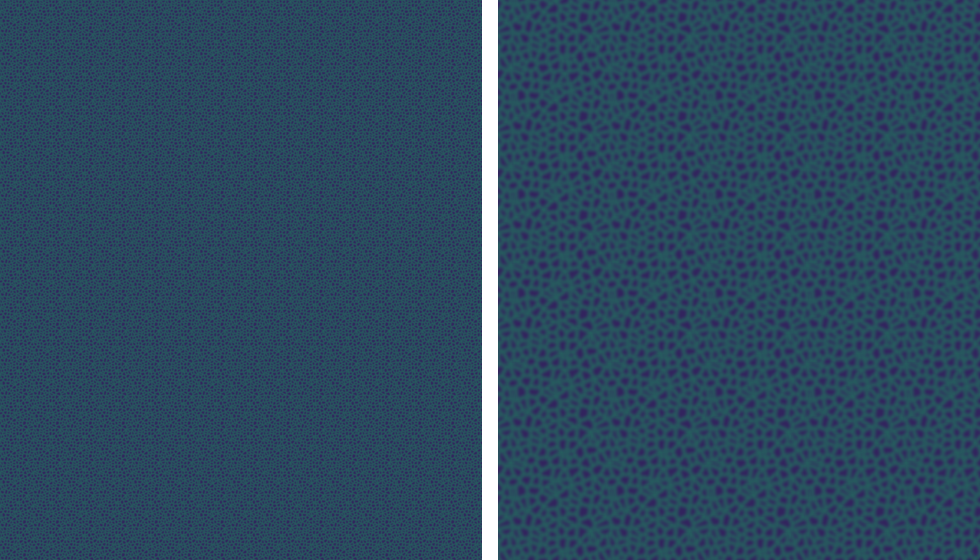
Left: the whole. Right: its middle third, enlarged.
Write a Shadertoy shader that draws this texture.

```glsl
// Fine skin of tiny purple cells in a soft teal net, on a small repeating tile.
// A wrapped Voronoi diagram gives the distance to each cell wall; the walls
// are tinted teal and a small filter, fixed to the canvas, softens the net.

const float CELLS = 10.0;  // cells along one tile side
const float TILES = 17.0;  // tiles along the canvas height

vec2 hash2(vec2 cell) {
    vec3 q = fract(mod(cell, CELLS).xyx * vec3(0.1031, 0.1030, 0.0973) + 0.137);
    q += dot(q, q.yzx + 33.33);
    return fract((q.xx + q.yz) * q.zy);
}

// Distance to the nearest Voronoi wall, in cell units
float wallDistance(vec2 p) {
    vec2 home = floor(p), f = fract(p);
    vec2 nearCell = vec2(0.0), nearest = vec2(0.0);
    float best = 9.0;
    for (int y = -1; y <= 1; y++)
    for (int x = -1; x <= 1; x++) {
        vec2 c = vec2(x, y);
        vec2 r = c + hash2(home + c) - f;
        float d = dot(r, r);
        if (d < best) { best = d; nearest = r; nearCell = c; }
    }
    float wall = 9.0;
    for (int y = -2; y <= 2; y++)
    for (int x = -2; x <= 2; x++) {
        vec2 c = nearCell + vec2(x, y);
        vec2 r = c + hash2(home + c) - f;
        vec2 across = r - nearest;
        if (dot(across, across) > 1e-4)
            wall = min(wall, dot(0.5 * (nearest + r), normalize(across)));
    }
    return wall;
}

// Amount of teal net
float net(vec2 uv) {
    return 1.0 - smoothstep(0.02, 0.36, wallDistance(uv * TILES * CELLS));
}

void mainImage(out vec4 fragColor, in vec2 fragCoord) {
    vec3 purple = vec3(0.197, 0.14, 0.37);
    vec3 teal = vec3(0.146, 0.37, 0.37);

    // Box filter about half a cell wide, never narrower than a pixel
    float spacing = max(0.165 / (TILES * CELLS), 0.333 / iResolution.y);
    float amount = 0.0;
    for (int j = -1; j <= 1; j++)
    for (int i = -1; i <= 1; i++)
        amount += net(fragCoord / iResolution.y + vec2(i, j) * spacing);

    fragColor = vec4(mix(purple, teal, amount / 9.0), 1.0);
}
```
